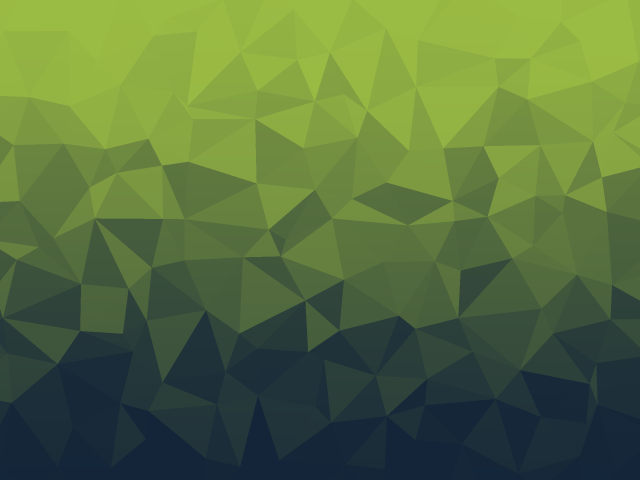
Give the GLSL for this background, as a WebGL 2 fragment shader.

```glsl
#version 300 es
precision highp float;
// Low-poly backdrop: a jittered grid of points is joined into triangles,
// each filled with a nearly flat tone from a vertical navy-to-lime gradient.
// Every quad is split along its shorter valid diagonal, so no gaps appear.

uniform vec2 u_resolution;
out vec4 fragColor;

const vec3 NAVY = vec3(0.080, 0.147, 0.222);
const vec3 LIME = vec3(0.605, 0.733, 0.265);
const float ROWS = 10.5;          // grid cells over the canvas height
const float JITTER = 0.96;        // point scatter, below 1 keeps the mesh valid
const float TONE_SPREAD = 0.21;   // random shift of each facet on the gradient
const float FACET_SLOPE = 0.15;   // share of smooth gradient inside a facet
const int SAMPLES = 3;            // antialiasing samples per axis

float hash(vec2 p) {
    return fract(sin(dot(p, vec2(127.1, 311.7))) * 43758.5453);
}

// Scattered mesh point belonging to a grid cell
vec2 meshPoint(vec2 cell) {
    vec2 r = vec2(hash(cell), hash(cell + 57.3));
    return cell + 0.5 + JITTER * (r - 0.5);
}

// Positive when p lies to the left of the line from a to b
float side(vec2 a, vec2 b, vec2 p) {
    vec2 u = b - a, v = p - a;
    return u.x * v.y - u.y * v.x;
}

bool inTriangle(vec2 p, vec2 a, vec2 b, vec2 c) {
    return side(a, b, p) >= 0.0 && side(b, c, p) >= 0.0 && side(c, a, p) >= 0.0;
}

// True when the diagonal a-c runs inside the quad a, b, c, d
bool splits(vec2 a, vec2 b, vec2 c, vec2 d) {
    return side(a, c, b) < 0.0 && side(a, c, d) > 0.0;
}

vec3 gradient(float height) {
    return mix(NAVY, LIME, smoothstep(0.0, 1.0, height));
}

vec3 facetColor(vec2 p, vec2 a, vec2 b, vec2 c, float seed) {
    float center = (a.y + b.y + c.y) / 3.0;
    float height = mix(center, p.y, FACET_SLOPE) / ROWS;
    return gradient(height + TONE_SPREAD * (seed - 0.5));
}

// Finds the triangle that covers p, in grid units
vec3 mesh(vec2 p) {
    vec2 base = floor(p);
    for (int j = -1; j <= 0; j++) {
        for (int i = -1; i <= 0; i++) {
            vec2 cell = base + vec2(i, j);
            vec2 a = meshPoint(cell);
            vec2 b = meshPoint(cell + vec2(1.0, 0.0));
            vec2 c = meshPoint(cell + vec2(1.0, 1.0));
            vec2 d = meshPoint(cell + vec2(0.0, 1.0));
            bool shorter = distance(b, d) < distance(a, c);
            if (!splits(a, b, c, d) || (shorter && splits(b, c, d, a))) {
                vec2 first = a;
                a = b; b = c; c = d; d = first;
            }
            if (inTriangle(p, a, b, c)) return facetColor(p, a, b, c, hash(cell + 11.7));
            if (inTriangle(p, a, c, d)) return facetColor(p, a, c, d, hash(cell + 83.9));
        }
    }
    return gradient(p.y / ROWS);
}

void main() {
    vec3 color = vec3(0.0);
    for (int j = 0; j < SAMPLES; j++) {
        for (int i = 0; i < SAMPLES; i++) {
            vec2 offset = (vec2(i, j) + 0.5) / float(SAMPLES) - 0.5;
            color += mesh((gl_FragCoord.xy + offset) / u_resolution.y * ROWS);
        }
    }
    fragColor = vec4(color / float(SAMPLES * SAMPLES), 1.0);
}
```
